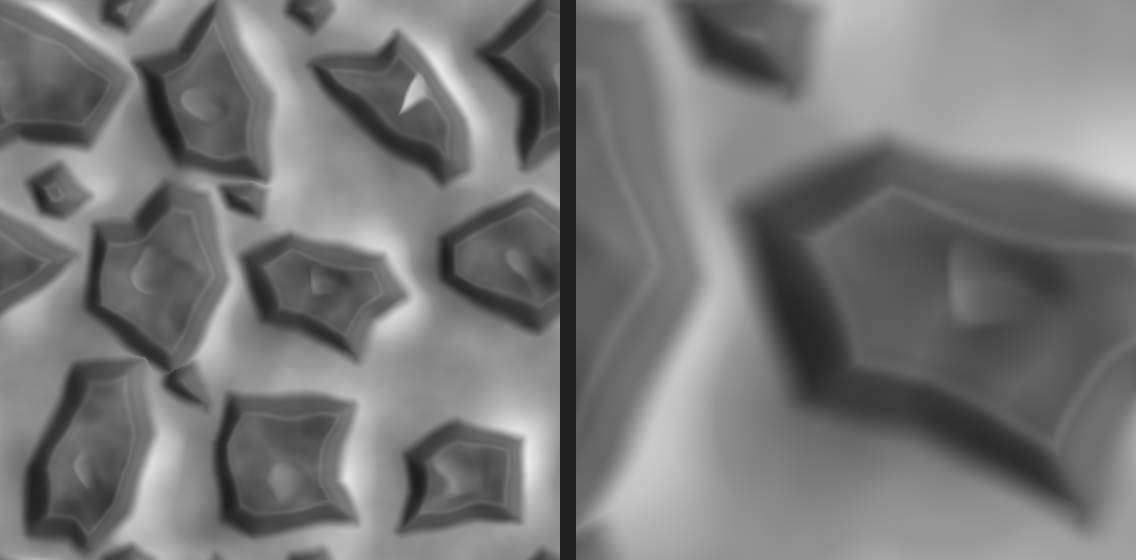
Left: the whole. Right: its middle third, enlarged.
Reproduce this texture map procedurally as a WebGL 1 fragment shader.

```glsl
precision highp float;
// Tiling grey relief of bevelled, angular stone islands with soft side lighting.
uniform vec2 u_resolution;

#define CELLS 3.0        // islands per side
#define JITTER 0.14      // displacement of the islands
#define BEVEL 0.1        // mean width of the sloped rim
#define GLOW_WIDTH 0.16  // reach of the light around an island
#define GLOW 0.36        // strength of that light
#define GROUND 0.575     // grey of the ground
#define PLATEAU 0.36     // grey of the island tops
#define RIM 0.3          // grey of the sloped rims
#define LIGHT vec2(0.97, 0.24)

const float TAU = 6.2831853;

// State shared by all outlines: nearest distance, facet normal, crease, light
float nearest = 10.0;
vec2 facet = vec2(0.0);
float crease = 0.0;
float glow = 0.0;

float hash(vec2 p, float seed) {
  vec3 q = fract(vec3(p, seed) * vec3(0.1731, 0.2137, 0.1379) + 0.37);
  q += dot(q, q.yzx + 19.19);
  return fract((q.x + q.y) * q.z * 7.31);
}

float gradientDot(vec2 cell, vec2 f, vec2 corner, float period) {
  float a = TAU * hash(mod(cell + corner, period), 61.0 + period);
  return dot(vec2(cos(a), sin(a)), f - corner);
}

// Gradient noise that wraps after a whole number of cells
float noise(vec2 uv, float period) {
  vec2 p = uv * period, c = floor(p), f = p - c;
  vec2 u = f * f * f * (f * (f * 6.0 - 15.0) + 10.0);
  float low = mix(gradientDot(c, f, vec2(0, 0), period), gradientDot(c, f, vec2(1, 0), period), u.x);
  float high = mix(gradientDot(c, f, vec2(0, 1), period), gradientDot(c, f, vec2(1, 1), period), u.x);
  return mix(low, high, u.y);
}

// Vertex of an outline, stretched along a random axis
vec2 corner(vec2 id, float k, float sides, float size) {
  k = mod(k, sides);
  float a = (k + 0.65 * (hash(id, k + sides) - 0.5)) * TAU / sides;
  vec2 v = size * mix(0.52, 1.18, hash(id, k + 31.0)) * vec2(cos(a), sin(a));
  float t = TAU * hash(id, 47.0);
  vec2 axis = vec2(cos(t), sin(t));
  float stretch = mix(0.2, 0.5, hash(id, 48.0));
  return (v + stretch * axis * dot(axis, v)) / sqrt(1.0 + stretch);
}

// Adds one irregular polygon; returns true if it is the nearest so far
bool addIsland(vec2 q, vec2 id, float sides, float size) {
  float dist = 10.0, side = 1.0, total = 1e-9;
  vec2 normalSum = vec2(0.0), a = corner(id, 0.0, sides, size);
  for (int i = 1; i <= 9; i++) {
    if (float(i) > sides) break;
    vec2 b = corner(id, float(i), sides, size), e = b - a;
    vec2 v = q - a - e * clamp(dot(q - a, e) / dot(e, e), 0.0, 1.0);
    float len = length(e), d = length(v);
    vec2 n = vec2(e.y, -e.x) / len;
    // Mitred weights keep facets flat and meet in narrow creases
    float w = exp(-90.0 * (d - 0.5 * abs(dot(v, n))));
    normalSum += w * n;
    total += w;
    dist = min(dist, d);
    glow += dot(n, LIGHT) * len / (len + 0.12) * exp(-d * d / (GLOW_WIDTH * GLOW_WIDTH));
    if ((a.y > q.y) != (b.y > q.y) && q.x < a.x + e.x * (q.y - a.y) / e.y) side = -side;
    a = b;
  }
  dist = dist * side - 0.02;
  if (dist > nearest) return false;
  nearest = dist;
  facet = normalSum / total;
  crease = 1.0 - length(facet);
  return true;
}

// Hollow in an island top: a crescent-lit bowl or a bright three-sided opening
float hollow(float shade, vec2 q, vec2 id) {
  q -= 0.12 * (vec2(hash(id, 71.0), hash(id, 72.0)) - 0.5);
  float radius = mix(0.12, 0.21, hash(id, 73.0));
  float wall = dot(-q / radius, LIGHT);
  if (hash(id, 74.0) < 0.3) {
    float tri = max(max(dot(q, vec2(0.9, 0.3)), dot(q, vec2(-0.8, 0.5))), dot(q, vec2(-0.1, -1.0)));
    return mix(shade, 0.74 + 0.14 * wall, smoothstep(0.02, -0.03, tri - 0.5 * radius));
  }
  q.x += mix(-0.6, 0.6, hash(id, 75.0)) * q.y;
  float sharp = mix(0.2, 0.75, smoothstep(-0.3, 0.6, wall));
  return shade + 0.18 * wall * smoothstep(1.0, sharp, length(q) / radius);
}

void main() {
  vec2 uv = gl_FragCoord.xy / u_resolution;
  vec2 warp = vec2(noise(uv, 11.0), noise(uv + 0.37, 11.0));
  vec2 p = uv * CELLS + 0.045 * warp;
  vec2 localPos = vec2(9.0), islandId = vec2(0.0);

  // Large islands in shifted rows, small stones in some of the gaps
  for (int j = -1; j <= 1; j++) {
    float row = floor(p.y) + float(j);
    float shift = mod(row, CELLS) / CELLS;
    for (int i = -1; i <= 1; i++) {
      vec2 cell = vec2(floor(p.x - shift) + float(i), row);
      vec2 id = mod(cell, CELLS) + 3.0;
      vec2 q = p - cell - vec2(shift + 0.5, 0.5);
      q -= JITTER * (vec2(hash(id, 3.0), hash(id, 5.0)) - 0.5);
      if (length(q) < 1.3 && addIsland(q, id, 9.0, mix(0.41, 0.51, hash(id, 7.0)))) {
        localPos = q + 0.12 * warp;
        islandId = id;
      }
      vec2 s = p - cell - vec2(shift + 1.0, 0.95);
      if (length(s) < 0.8 && hash(id, 9.0) > 0.45 && addIsland(s, id + 11.0, 5.0, 0.15)) localPos = vec2(9.0);
    }
  }

  // Ground: cloudy grey, brightened unevenly on the lit side of each island
  float grain = noise(uv, 7.0) + 0.5 * noise(uv, 15.0) + 0.2 * noise(uv, 37.0);
  float light = GLOW * (glow > 0.0 ? glow / (1.0 + 0.35 * glow) : 0.35 * glow);
  float ground = GROUND + 0.09 * grain + light * (0.95 + 0.9 * noise(uv, 5.0));

  // Island: rounded rim facets of uneven width, pale ridges and a hollowed top
  float bevel = BEVEL * (1.0 + 0.5 * noise(uv + 0.21, 9.0));
  float depth = -nearest / bevel;
  float slope = 1.0 - 0.35 * smoothstep(0.4, 1.0, depth);
  float rim = RIM + 0.17 * slope * dot(facet, LIGHT) + 0.07 * grain + 0.14 * crease;
  float folds = abs(noise(uv + 0.02 * warp, 13.0)) - 0.15;
  float top = hollow(PLATEAU + 0.17 * grain - 0.14 * folds, localPos, islandId);
  float island = mix(rim, top, smoothstep(0.6, 1.4, depth));
  island += 0.065 * exp(-pow((depth - 1.0) / 0.15, 2.0));

  float shade = mix(island, ground, smoothstep(-0.03, 0.045, nearest));
  gl_FragColor = vec4(vec3(clamp(shade, 0.0, 1.0)), 1.0);
}
```
